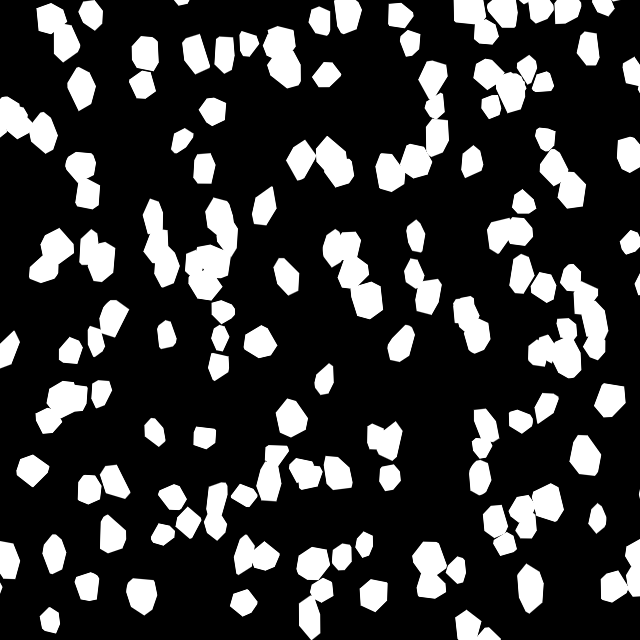
Write a three.js fragment shader that draws this pattern.

```glsl
varying vec2 vUv;

const vec3 BACKGROUND = vec3(0.0);
const vec3 GRAIN_COLOR = vec3(1.0);

const float CELLS = 10.0;                  // clump sites across the canvas
const float JITTER = 0.84;                 // share of a cell a site may roam
const vec2 HALF_SIZE = vec2(0.0203, 0.0262);
const float SIZE_SPREAD = 0.24;
const float STRETCH_SPREAD = 0.16;
const float TILT = 0.65;                   // radians either side of upright
const int FACETS = 7;
const float FACET_MIN = 0.74;
const float FACET_MAX = 1.06;
const float ROUND_LIMIT = 1.13;            // ellipse that trims sharp corners
const int CHAIN = 3;                       // most grains in one clump
const float SECOND_CHANCE = 0.46;
const float THIRD_CHANCE = 0.45;
const float LINK_MIN = 0.039;
const float LINK_MAX = 0.048;
const float REACH = 0.05;                  // farthest extent of a grain
const float EDGE = 0.0008;
const float TAU = 6.2831853;

float hash(vec2 p) {
  vec3 q = fract(vec3(p.xyx) * 0.1031);
  q += dot(q, q.yzx + 33.33);
  return fract((q.x + q.y) * q.z);
}

vec2 hash2(vec2 p) {
  return vec2(hash(p + 17.3), hash(p + 71.9));
}

vec2 rotate(vec2 p, float angle) {
  float c = cos(angle);
  float s = sin(angle);
  return vec2(c * p.x - s * p.y, s * p.x + c * p.y);
}

// Faceted convex pebble: random half planes inside an ellipse
float grainDistance(vec2 p, vec2 seed) {
  vec2 shape = hash2(seed + 5.1) * 2.0 - 1.0;
  float lean = hash(seed + 9.7) * 2.0 - 1.0;
  float scale = 1.0 + SIZE_SPREAD * shape.x;
  float stretch = 1.0 + STRETCH_SPREAD * shape.y;
  vec2 halfSize = HALF_SIZE * scale * vec2(1.0 / stretch, stretch);

  vec2 q = rotate(p, lean * abs(lean) * TILT) / halfSize;
  float d = length(q) - ROUND_LIMIT;
  for (int i = 0; i < FACETS; i++) {
    vec2 r = hash2(seed + 3.7 * float(i + 4));
    float angle = TAU * (float(i) + 0.8 * r.x) / float(FACETS);
    float offset = mix(FACET_MIN, FACET_MAX, r.y);
    d = max(d, dot(q, vec2(cos(angle), sin(angle))) - offset);
  }
  return d * min(halfSize.x, halfSize.y);
}

// A clump is a short bending chain of one to three grains
float clumpDistance(vec2 p, vec2 cell) {
  vec2 center = (cell + 0.5 + JITTER * (hash2(cell) - 0.5)) / CELLS;
  float heading = TAU * hash(cell + 41.3);
  float d = 1.0;
  for (int i = 0; i < CHAIN; i++) {
    vec2 seed = cell + 113.0 * float(i + 1);
    if (i > 0) {
      float chance = i == 1 ? SECOND_CHANCE : THIRD_CHANCE;
      if (hash(seed + 2.9) > chance) break;
      heading += 1.6 * (hash(seed + 6.1) - 0.5);
      float link = mix(LINK_MIN, LINK_MAX, hash(seed + 8.3));
      center += link * vec2(cos(heading), sin(heading));
    }
    vec2 local = p - center;
    if (dot(local, local) < REACH * REACH) {
      d = min(d, grainDistance(local, seed));
    }
  }
  return d;
}

void main() {
  vec2 home = floor(vUv * CELLS);
  float d = 1.0;
  for (int y = -2; y <= 2; y++) {
    for (int x = -2; x <= 2; x++) {
      vec2 cell = home + vec2(float(x), float(y));
      d = min(d, clumpDistance(vUv, cell + 0.0));
    }
  }
  float grain = 1.0 - smoothstep(-EDGE, EDGE, d);
  gl_FragColor = vec4(mix(BACKGROUND, GRAIN_COLOR, grain), 1.0);
}
```
